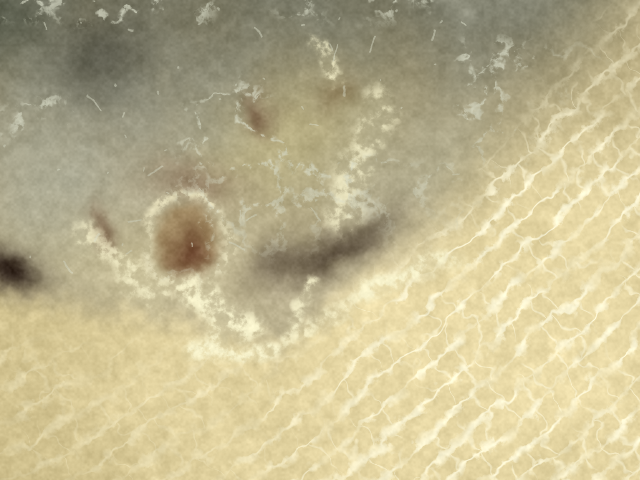
This texture is drawn by a WebGL 2 fragment shader. Its source:

```glsl
#version 300 es
precision highp float;
// Weathered skin seen close up: creased cream cells around a cloudy grey wound with a ringed pit.
uniform vec2 u_resolution;
out vec4 fragColor;

float hash(vec2 p) {
  return fract(sin(dot(p, vec2(127.1, 311.7))) * 43758.545);
}

float noise(vec2 p) {
  vec2 i = floor(p), f = fract(p);
  f = f * f * (3. - 2. * f);
  return mix(mix(hash(i), hash(i + vec2(1, 0)), f.x),
             mix(hash(i + vec2(0, 1)), hash(i + vec2(1, 1)), f.x), f.y);
}

float fbm(vec2 p) {
  float sum = 0., amp = .5;
  for (int i = 0; i < 5; i++) {
    sum += amp * noise(p);
    p = mat2(1.6, 1.2, -1.2, 1.6) * p + 7.3;
    amp *= .5;
  }
  return sum;
}

// Soft turned ellipse (centre, radii) of a tint with its strength
void stain(inout vec3 col, vec2 p, vec4 shape, float angle, vec4 tint) {
  float c = cos(angle), s = sin(angle);
  vec2 d = mat2(c, -s, s, c) * (p - shape.xy) / shape.zw;
  col = mix(col, tint.rgb, tint.a * exp(-dot(d, d)));
}

// Line segment with soft sides
float stroke(vec2 p, vec4 ends, float width) {
  vec2 pa = p - ends.xy, ba = ends.zw - ends.xy;
  float d = length(pa - ba * clamp(dot(pa, ba) / dot(ba, ba), 0., 1.));
  return 1. - smoothstep(width * .2, width, d);
}

// Slanted rows of cells: frayed ridges along, thin threads across
float creases(vec2 p) {
  float v = (.8 * p.y - .5 * p.x - .12 * p.x * p.x) * 18.;
  v += .5 * noise(p * 9.) + .35 * noise(p * 32.) + .16 * noise(p * 80.);
  float f = fract(v), along = min(f, 1. - f);
  float u = dot(p, vec2(16, 12)) + hash(vec2(floor(v), 4)) * 5. + noise(p * 24.) + .3 * noise(p * 70.);
  float across = abs(fract(u) - .5), knots = smoothstep(.35, .68, fbm(p * 50.));
  float ridge = 1. - smoothstep(0., .08 + .32 * knots, along);
  float thread = 1. - smoothstep(0., .06 + .12 * knots, across);
  return max(ridge * (.4 + .6 * smoothstep(.2, .6, noise(p * 19.))),
             thread * .6 * smoothstep(.25, .6, noise(p * 15.)));
}

void main() {
  vec2 p = gl_FragCoord.xy / u_resolution.y;
  float cloud = fbm(p * 5.), grain = fbm(p * 38.), fine = fbm(p * 75. + 9.);
  vec2 q = p + .05 * (vec2(fbm(p * 18.), fbm(p * 18. + 31.)) - .48);

  // Cloudy wound
  vec3 col = mix(vec3(.72, .68, .55), vec3(.48, .48, .41), smoothstep(.45, 1.05, p.y + .5 * (cloud - .5)));
  col += .28 * (cloud - .48);
  stain(col, q, vec4(.60, .70, .20, .13), .5, vec4(.76, .72, .53, .75));
  stain(col, q, vec4(.27, .44, .26, .09), -.2, vec4(.78, .74, .58, .8));
  stain(col, q, vec4(.08, .63, .15, .17), 0., vec4(.67, .68, .61, .6));
  stain(col, q, vec4(.92, .67, .18, .13), .7, vec4(.72, .70, .58, .7));
  stain(col, q, vec4(.21, .88, .10, .09), .3, vec4(.26, .26, .22, .6));
  stain(col, q, vec4(0, .98, .10, .12), 0., vec4(.25, .27, .21, .6));

  // Cream skin below a bent border that fades out to the upper right
  float border = max(.4 - .22 * p.x, .27 + .77 * (p.x - .58) + .55 * max(p.x - .885, 0.));
  float depth = border - p.y + .09 * (cloud - .48) + .04 * (grain - .48);
  float soft = mix(.05, .22, smoothstep(.65, 1.1, p.x));
  float skin = smoothstep(-soft, soft, depth);
  vec3 cream = mix(vec3(.83, .77, .57), vec3(.90, .84, .64), smoothstep(0., .7, p.x));
  cream *= 1. - .2 * smoothstep(.5, 1., p.y);
  col = mix(col, cream + .1 * (cloud - .48), skin);

  // Brown and dark stains
  stain(col, q, vec4(.71, .485, .12, .042), .45, vec4(.31, .26, .20, .85));
  stain(col, q, vec4(.59, .45, .075, .045), .3, vec4(.42, .37, .30, .65));
  stain(col, q, vec4(.02, .435, .065, .035), -.2, vec4(.16, .11, .08, .95));
  stain(col, q, vec4(.54, .765, .03, .045), .5, vec4(.45, .34, .25, .7));
  stain(col, q, vec4(.70, .81, .05, .03), .7, vec4(.50, .42, .28, .55));
  stain(col, q, vec4(.215, .52, .02, .045), .2, vec4(.42, .31, .22, .7));
  stain(col, q, vec4(.41, .62, .09, .045), -.2, vec4(.52, .42, .33, .6));

  // Pit with its pale ragged rim
  float rim = length((q - vec2(.39, .5)) / vec2(.08, .092));
  col = mix(col, vec3(.62, .52, .36), .85 * (1. - smoothstep(.5, 1., rim)));
  stain(col, q, vec4(.395, .47, .035, .048), -.2, vec4(.36, .20, .12, .8));
  float rimLight = exp(-pow((rim - 1.05) / .15, 2.));
  col = mix(col, vec3(.86, .83, .69), rimLight * (.3 + .7 * smoothstep(.38, .6, fine)));

  // Creases, faint at the border and the upper right
  float relief = smoothstep(-.04, .12, depth) * mix(.35, 1., smoothstep(.3, 1., p.x));
  relief *= 1. - .6 * smoothstep(.55, .95, p.y);
  relief *= 1. - smoothstep(.2, .36, p.y) * (1. - smoothstep(.4, .7, p.x));
  col = mix(col, vec3(1, .98, .86), .9 * relief * creases(p));

  // Torn flakes and bright folds
  float flakes = .75 * stroke(q, vec4(.79, .77, .71, .56), .06);
  flakes = max(flakes, .8 * stroke(q, vec4(.66, .91, .70, .84), .03));
  flakes = max(flakes, .8 * stroke(q, vec4(.66, .42, .60, .29), .022));
  flakes = max(flakes, stroke(q, vec4(.40, .385, .53, .325), .045));
  flakes = max(flakes, stroke(q, vec4(.45, .35, .47, .27), .035));
  flakes = max(flakes, stroke(q, vec4(.40, .27, .57, .265), .032));
  flakes = max(flakes, .7 * stroke(q, vec4(.18, .51, .33, .385), .045));
  flakes = max(flakes, stroke(q, vec4(.76, .395, .94, .46), .035));
  flakes = max(flakes, .7 * stroke(q, vec4(.60, .28, .76, .395), .022));
  col = mix(col, vec3(.95, .93, .78), flakes * (.25 + .75 * smoothstep(.4, .6, mix(grain, fine, .5))));

  // Fine fibres, specks and broken wisps over the wound
  float fibres = 0.;
  for (int i = 0; i < 60; i++) {
    float k = float(i), turn = hash(vec2(k, 3)) * 6.28;
    vec2 start = vec2(hash(vec2(k, 1)) * 1.1, mix(.45, 1., hash(vec2(k, 2))));
    vec2 reach = vec2(cos(turn), sin(turn)) * .04 * pow(hash(vec2(k, 5)), 3.) + .001;
    fibres = max(fibres, stroke(mix(p, q, .6), vec4(start, start + reach), .003));
  }
  float veins = 1. - abs(2. * fbm(q * 13. + 4.) - .96);
  float wisps = smoothstep(.88, .99, veins) * smoothstep(.5, .72, noise(p * 8. + 2.));
  wisps *= smoothstep(.36, .56, fine) * smoothstep(.45, .75, p.y + .2 - .2 * p.x);
  col = mix(col, vec3(.82, .83, .75), (1. - skin) * max(.5 * fibres, .7 * wisps));

  col += .09 * (grain - .48) + .08 * (fine - .48) + .04 * (noise(p * 190.) - .5);
  fragColor = vec4(clamp(col, 0., 1.), 1);
}
```
